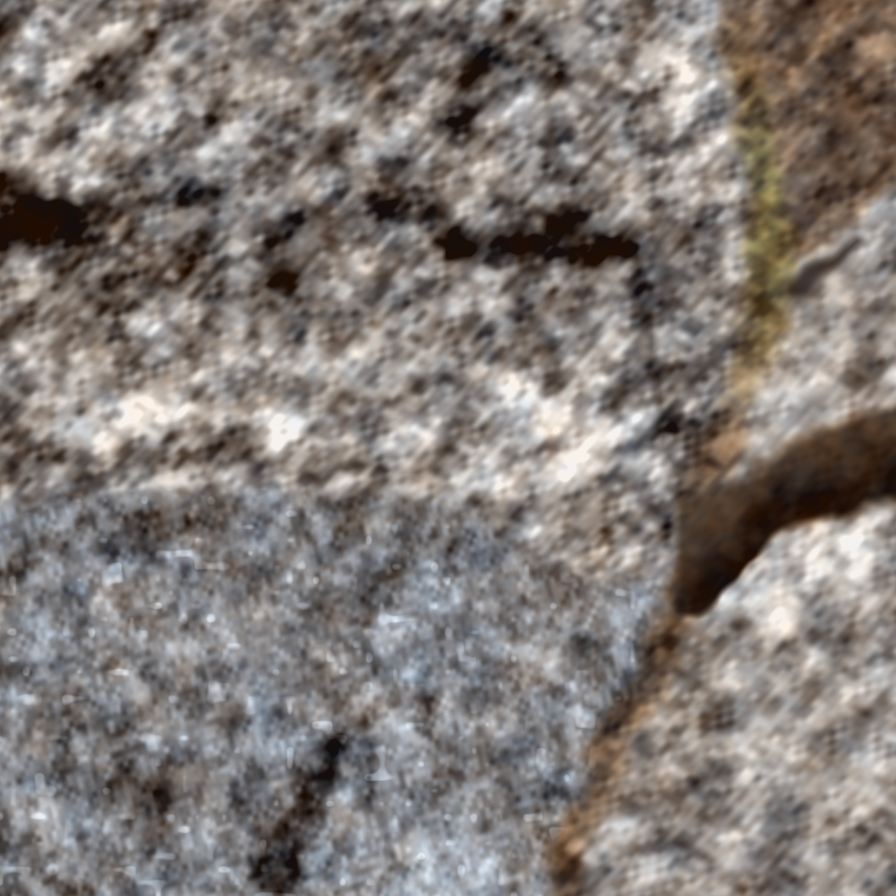
Reproduce this texture procedurally as a Shadertoy shader.

```glsl
float hash(vec2 p) {
    vec3 q = fract(vec3(p.xyx) * 0.1031);
    q += dot(q, q.yzx + 33.33);
    return fract((q.x + q.y) * q.z);
}

float noise(vec2 p) {
    vec2 i = floor(p), f = fract(p);
    f = f * f * (3.0 - 2.0 * f);
    return mix(mix(hash(i), hash(i + vec2(1, 0)), f.x),
               mix(hash(i + vec2(0, 1)), hash(i + vec2(1, 1)), f.x), f.y);
}

// Three octaves, centred on zero
float fbm(vec2 p) {
    float sum = 0.0, amp = 0.42;
    for (int i = 0; i < 3; i++) {
        sum += amp * (noise(p) - 0.5);
        p = mat2(1.6, 1.2, -1.2, 1.6) * p + 17.3;
        amp *= 0.8;
    }
    return sum;
}

vec2 warp(vec2 p, float scale, float amount) {
    return amount * (vec2(noise(p * scale), noise(p * scale + 41.7)) - 0.5);
}

// Soft tapered stroke from a to b
float stroke(vec2 p, vec2 a, vec2 b, float ra, float rb, float soft) {
    vec2 d = b - a;
    float h = clamp(dot(p - a, d) / dot(d, d), 0.0, 1.0);
    float dist = length(p - a - h * d) - mix(ra, rb, h);
    return smoothstep(soft, -soft, dist);
}

float above(float value, float edge, float soft) {
    return smoothstep(-soft, soft, value - edge);
}

// Horizontal position of the joint between the stones
float seamX(float y) {
    return mix(0.625, 0.77, smoothstep(0.0, 0.4, y))
         + 0.08 * smoothstep(0.38, 0.7, y) - 0.035 * smoothstep(0.75, 1.0, y);
}

// Rough hollows and ledges of the upper stone
float upperTone(vec2 p, vec2 w) {
    float ledge = stroke(w, vec2(0.14, 0.54), vec2(0.66, 0.53), 0.06, 0.11, 0.08);
    float tone = mix(0.50, 0.76, ledge);
    tone += 0.24 * stroke(w, vec2(0.0, 0.84), vec2(0.25, 0.88), 0.03, 0.01, 0.06);
    tone += 0.34 * stroke(w, vec2(0.77, 0.96), vec2(0.80, 0.82), 0.015, 0.02, 0.025);
    tone += 0.20 * stroke(w, vec2(0.64, 0.53), vec2(0.73, 0.42), 0.03, 0.03, 0.05);
    float pits = smoothstep(0.03, 0.2, fbm(p * vec2(9.0, 13.0) + 5.0));
    tone -= 0.25 * pits * (1.0 - 0.6 * ledge);
    tone -= 0.58 * stroke(w, vec2(-0.02, 0.74), vec2(0.09, 0.76), 0.05, 0.025, 0.03);
    tone -= 0.30 * stroke(w, vec2(0.14, 0.70), vec2(0.28, 0.74), 0.03, 0.03, 0.035);
    tone -= 0.42 * stroke(w, vec2(0.32, 0.75), vec2(0.39, 0.79), 0.02, 0.015, 0.03);
    tone -= 0.60 * stroke(w, vec2(0.52, 0.745), vec2(0.69, 0.725), 0.022, 0.014, 0.02);
    tone -= 0.42 * stroke(w, vec2(0.43, 0.55), vec2(0.52, 0.59), 0.010, 0.014, 0.022);
    tone -= 0.40 * stroke(w, vec2(0.15, 0.49), vec2(0.26, 0.50), 0.010, 0.012, 0.02);
    tone -= 0.50 * stroke(w, vec2(0.35, 0.465), vec2(0.49, 0.475), 0.012, 0.016, 0.02);
    tone -= 0.35 * stroke(w, vec2(0.71, 0.74), vec2(0.755, 0.48), 0.006, 0.004, 0.014);
    return tone;
}

void mainImage(out vec4 fragColor, in vec2 fragCoord) {
    vec2 p = fragCoord / iResolution.xy;
    vec2 w = p + warp(p, 14.0, 0.035) + warp(p, 42.0, 0.018);
    vec2 e = p + warp(p, 18.0, 0.018) + warp(p, 50.0, 0.008);

    // Slanted grain for rough stone, even grain for the smooth face
    vec2 slanted = mat2(0.8, -0.6, 0.6, 0.8) * p * vec2(25.0, 36.0);
    float rough = fbm(slanted);
    float fine = fbm(p * vec2(42.0, 36.0) + 9.0);

    // Upper stone and the cool face below it
    float faceEdge = 0.445 - 0.09 * smoothstep(0.48, 0.66, e.x);
    float face = 1.0 - above(e.y, faceEdge, 0.015);
    float specks = smoothstep(0.78, 0.95, noise(p * 68.0));
    float faceTone = 0.43 + 1.2 * fine + 0.28 * specks + 0.5 * fbm(p * 7.0);
    faceTone += 0.24 * stroke(w, vec2(0.40, 0.04), vec2(0.56, 0.02), 0.04, 0.05, 0.06);
    faceTone -= 0.60 * stroke(e, vec2(0.378, 0.17), vec2(0.31, 0.02), 0.008, 0.026, 0.012);
    float tone = mix(upperTone(p, w) + 1.75 * rough, faceTone, face);
    tone -= 0.35 * stroke(w, vec2(0.62, 0.37), vec2(0.68, 0.395), 0.008, 0.008, 0.015);
    vec3 tint = mix(vec3(1.0), vec3(0.94, 0.99, 1.05), face);

    // Stones on the right of the joint
    float seam = e.x - seamX(e.y);
    float right = above(seam, 0.0, 0.012);
    float lowerTone = 0.58 + 1.4 * rough + 0.5 * fbm(p * 6.0 + 3.0);
    lowerTone += 0.38 * stroke(w, vec2(0.87, 0.34), vec2(0.97, 0.37), 0.035, 0.025, 0.03);
    float stoneTone = 0.72 + 1.2 * rough;
    stoneTone -= 0.38 * stroke(w, vec2(0.98, 0.69), vec2(0.97, 0.58), 0.025, 0.02, 0.03);
    float brown = above(e.y, 0.71 + 0.72 * (e.x - 0.88), 0.012);
    float rightTone = mix(lowerTone, stoneTone, above(e.y, 0.45, 0.02));
    rightTone = mix(rightTone, 0.32 + 1.05 * rough + 0.4 * fbm(p * 8.0), brown);
    tone = mix(tone, rightTone, right);
    tint = mix(tint, mix(vec3(1.0), vec3(1.08, 0.97, 0.86), brown), right);

    // Earthy joint with moss near its upper half
    float joint = smoothstep(0.036, 0.004, abs(seam - 0.008));
    float moss = joint * smoothstep(0.5, 0.7, p.y) * smoothstep(1.0, 0.8, p.y);
    tone = mix(tone, 0.22 + 1.1 * rough, 0.72 * joint);
    tone -= 0.32 * stroke(e, vec2(0.72, 0.27), vec2(0.68, 0.17), 0.014, 0.008, 0.014);
    tint = mix(tint, vec3(1.09, 0.96, 0.82), joint);
    tint = mix(tint, vec3(1.02, 0.99, 0.62), 0.8 * moss);

    // Deep crevice and the shadow under the small stone
    float floorY = 0.31 + 0.10 * smoothstep(0.77, 0.87, e.x) + 0.03 * smoothstep(0.87, 1.0, e.x);
    float crevice = above(e.y, floorY, 0.009) * above(0.46 + 0.50 * (e.x - 0.81), e.y, 0.014)
                  * above(e.x, 0.755, 0.009);
    float depth = mix(-0.16, 0.12, smoothstep(0.01, 0.10, e.y - floorY));
    tone = mix(tone, depth + 0.35 * rough, crevice);
    float notch = stroke(e, vec2(0.885, 0.68), vec2(0.95, 0.735), 0.016, 0.006, 0.012);
    tone = mix(tone, -0.05, 0.85 * notch);
    tint = mix(tint, vec3(1.08, 0.95, 0.78), crevice);

    // Mineral colour drift and final shade
    vec3 drift = vec3(1.0, 0.0, -1.0) * 0.10 * fbm(p * 24.0 + 60.0);
    vec3 shade = mix(vec3(0.20, 0.16, 0.14), vec3(0.85, 0.83, 0.81), clamp(tone, -0.16, 1.18));
    fragColor = vec4(clamp(shade * tint + drift, 0.0, 1.0), 1.0);
}
```
